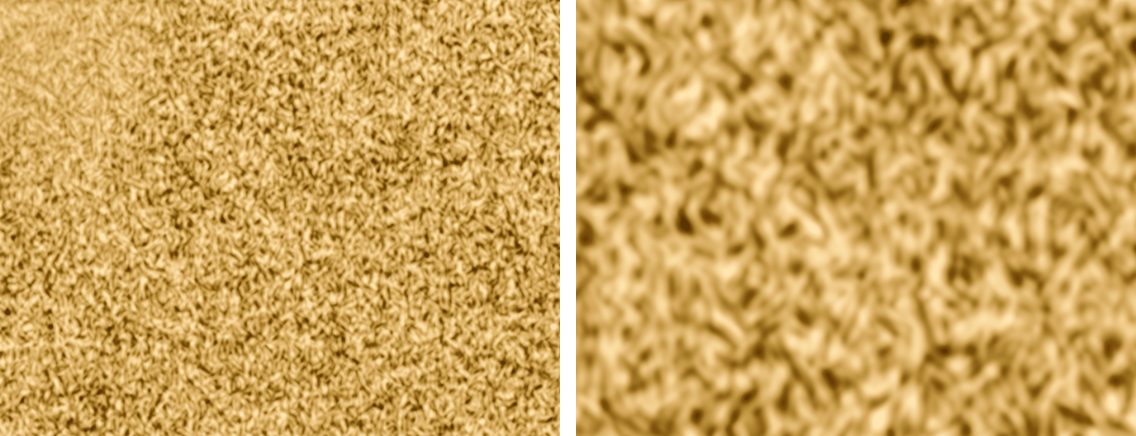
Left, the full canvas; right, a detail of the centre.
Write a Shadertoy shader that draws this texture.

```glsl
// Golden straw-like pile: short, soft strands leaning in mixed directions.
// Stretched gradient noise in several directions is blended by patchy masks,
// joined by dark flecks and clumps, then coloured through a tonal ramp.

const vec2  STRAND_FREQ = vec2(92.0, 48.0);  // across, along; per canvas height
const float PATCH_FREQ  = 30.0;
const float FLECK_FREQ  = 52.0;
const float CLUMP_FREQ  = 22.0;
const float BROAD_FREQ  = 5.0;
const float STRAND_AMOUNT = 0.78;
const float FLECK_AMOUNT  = 0.46;
const float CLUMP_AMOUNT  = 0.34;
const float BROAD_AMOUNT  = 0.17;
const float MAX_LEAN = 0.95;                 // radians from upright
const int   DIRECTIONS = 5;
const float PATCH_CONTRAST = 1.1;
const float NOISE_DEVIATION = 0.216;         // of raw gradient noise

const vec3 SHADOW = vec3(0.35, 0.20, 0.00);
const vec3 BROWN  = vec3(0.49, 0.32, 0.04);
const vec3 OCHRE  = vec3(0.64, 0.47, 0.15);
const vec3 GOLD   = vec3(0.75, 0.58, 0.25);
const vec3 STRAW  = vec3(0.83, 0.66, 0.36);
const vec3 WHEAT  = vec3(0.89, 0.73, 0.45);
const vec3 CREAM  = vec3(0.95, 0.81, 0.56);
const vec3 GLINT  = vec3(1.00, 0.90, 0.69);

// Random unit vector for a lattice point
vec2 gradientAt(ivec2 cell) {
    uvec2 u = uvec2(cell);
    uint h = u.x * 1597334677u ^ u.y * 3812015801u;
    h = (h ^ (h >> 16)) * 2146121005u;
    h = (h ^ (h >> 15)) * 2221713035u;
    h ^= h >> 16;
    float angle = float(h & 65535u) / 65536.0 * 6.28318;
    return vec2(cos(angle), sin(angle));
}

// Gradient noise scaled to unit deviation
float noise(vec2 p) {
    vec2 base = floor(p);
    vec2 f = p - base;
    ivec2 c = ivec2(base);
    vec2 s = f * f * f * (f * (f * 6.0 - 15.0) + 10.0);
    float a = dot(gradientAt(c), f);
    float b = dot(gradientAt(c + ivec2(1, 0)), f - vec2(1, 0));
    float d = dot(gradientAt(c + ivec2(0, 1)), f - vec2(0, 1));
    float e = dot(gradientAt(c + ivec2(1, 1)), f - vec2(1, 1));
    return mix(mix(a, b, s.x), mix(d, e, s.x), s.y) / NOISE_DEVIATION;
}

// Strands: each patch favours one of several leanings
float strands(vec2 p) {
    float sum = 0.0;
    float power = 0.0;
    for (int i = 0; i < DIRECTIONS; i++) {
        float k = float(i);
        float lean = MAX_LEAN * (2.0 * k / float(DIRECTIONS - 1) - 1.0);
        float c = cos(lean);
        float s = sin(lean);
        vec2 along = vec2(c * p.x - s * p.y, s * p.x + c * p.y);
        float patchNoise = noise(p * PATCH_FREQ + 41.3 * (k + 1.0));
        float weight = exp(PATCH_CONTRAST * patchNoise - 0.6 * abs(lean));
        sum += weight * noise(along * STRAND_FREQ + 67.7 * k);
        power += weight * weight;
    }
    return sum * inversesqrt(power);
}

// Ramp stops sit at deviations that give each tone its share of the area
vec3 strawColor(float tone) {
    vec3 color = mix(SHADOW, BROWN, smoothstep(-3.0, -2.05, tone));
    color = mix(color, OCHRE, clamp((tone + 2.05) / 0.74, 0.0, 1.0));
    color = mix(color, GOLD,  clamp((tone + 1.31) / 0.64, 0.0, 1.0));
    color = mix(color, STRAW, clamp((tone + 0.67) / 0.62, 0.0, 1.0));
    color = mix(color, WHEAT, clamp((tone + 0.05) / 0.68, 0.0, 1.0));
    color = mix(color, CREAM, clamp((tone - 0.63) / 0.78, 0.0, 1.0));
    return mix(color, GLINT, clamp((tone - 1.41) / 1.20, 0.0, 1.0));
}

void mainImage(out vec4 fragColor, in vec2 fragCoord) {
    vec2 p = fragCoord / iResolution.y;

    // Layers from fine to broad
    float tone = STRAND_AMOUNT * strands(p)
               + FLECK_AMOUNT * noise(p * FLECK_FREQ + 13.7)
               + CLUMP_AMOUNT * noise(p * CLUMP_FREQ * vec2(0.9, 1.1) + 91.2)
               + BROAD_AMOUNT * noise(p * BROAD_FREQ + 7.4);

    // Calmer, paler upper left corner and a slightly darker foot
    float calm = 1.0 - smoothstep(0.0, 0.7, distance(p, vec2(0.0, 1.0)));
    tone = tone * (1.0 - 0.5 * calm) + 0.4 * calm;
    tone += 0.25 * (p.y - 0.5) - 0.04;

    fragColor = vec4(strawColor(tone), 1.0);
}
```
